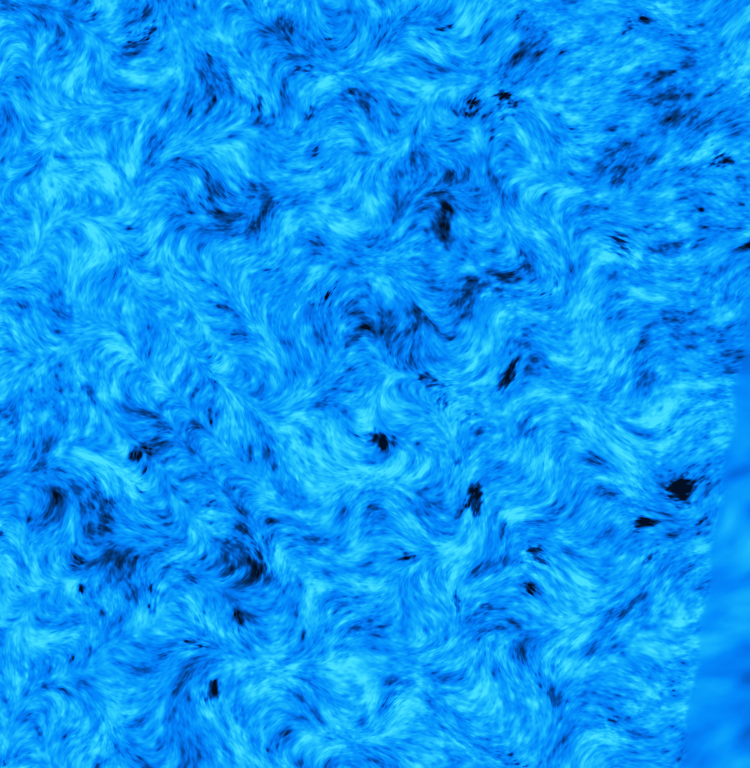
Give the GLSL for this texture, as a Shadertoy shader.

```glsl
// Mottled azure surface: wispy bright fibres, dark clustered blots and a soft strip at the right.
// Oriented cellular grains are summed over several sizes along a flow of layered sines,
// then a few broad regions shift the tone and a colour ramp paints the result.

const int OCTAVES = 6;
const float BASE_SCALE = 7.0;        // cells per canvas height, coarsest grains
const float FIBRE_WIDTH = 0.46;      // short to long axis of a grain
const float BLOT_WIDTH = 0.75;
const float BLOT_SCALE = 27.0;
const float CLUSTER_SCALE = 5.0;
const float BLOT_START = 1.75;       // blot field level where darkening begins
const float BLOT_FULL = 3.7;
const float BLOT_DEPTH = 3.1;
const float TONE_BIAS = 0.1;
const float SEAM_X = 0.885;          // strip edge at the bottom, and its lean
const float SEAM_LEAN = 0.15;
const float WEIGHTS[6] = float[6](0.34, 0.36, 0.58, 0.50, 0.42, 0.28);

// Colour stops from dark to bright, with the tone in w
const vec4 RAMP[8] = vec4[8](
    vec4(0.01, 0.06, 0.14, -4.2), vec4(0.01, 0.31, 0.66, -2.2),
    vec4(0.01, 0.46, 0.93, -1.2), vec4(0.01, 0.54, 0.98, -0.5),
    vec4(0.03, 0.60, 0.98, 0.1),  vec4(0.07, 0.67, 0.99, 0.8),
    vec4(0.14, 0.76, 0.99, 1.6),  vec4(0.27, 0.87, 1.00, 2.9));

// Broad regions: centre, radius, tone shift
const vec4 REGIONS[8] = vec4[8](
    vec4(0.15, 0.20, 0.10, -0.9), vec4(0.32, 0.25, 0.035, -1.8),
    vec4(0.27, 0.10, 0.07, -0.8), vec4(0.65, 0.61, 0.030, -1.7),
    vec4(0.40, 0.61, 0.018, -2.0), vec4(0.05, 0.63, 0.10, 1.2),
    vec4(0.74, 0.24, 0.10, 0.6),  vec4(0.17, 0.03, 0.09, 0.8));

vec3 hash3(vec2 p) {
    vec3 q = fract(p.xyx * vec3(0.1031, 0.1030, 0.0973));
    q += dot(q, q.yxz + 33.33);
    return fract((q.xxy + q.yzz) * q.zyx);
}

// Signed elliptical grains, two per cell, with roughly unit deviation
float grains(vec2 p, vec2 along, float width, float seed) {
    vec2 cell = floor(p);
    float sum = 0.0;
    for (int k = 0; k < 18; k++) {
        int n = k / 2;
        vec2 id = cell + vec2(n % 3 - 1, n / 3 - 1);
        vec3 h = hash3(id + seed + float(k % 2) * 57.0);
        vec2 d = p - id - h.xy;
        vec2 e = vec2(dot(d, along), dot(d, vec2(-along.y, along.x)) / width);
        float fall = max(0.0, 1.0 - dot(e, e));
        sum += (2.0 * h.z - 1.0) * fall * fall;
    }
    return sum * 1.545 / sqrt(width);
}

// Swirling fibre angle, calmer and flatter toward the right
float flowAngle(vec2 p) {
    float swirl = sin(17.0 * p.x + 3.0 * sin(11.0 * p.y + 1.0))
                + sin(21.0 * p.y - 2.5 * sin(13.0 * p.x))
                + 0.6 * sin(37.0 * p.x + 29.0 * p.y);
    return mix(0.5 + 1.1 * swirl, 0.3 + 0.25 * swirl, smoothstep(0.6, 0.92, p.x));
}

float regionShift(vec2 p) {
    float shift = 0.0;
    for (int i = 0; i < 8; i++) {
        vec2 d = (p - REGIONS[i].xy) / REGIONS[i].z;
        shift += REGIONS[i].w * exp(-dot(d, d));
    }
    return shift;
}

vec3 ramp(float tone) {
    vec3 colour = RAMP[0].rgb;
    for (int i = 1; i < 8; i++) {
        float t = clamp((tone - RAMP[i - 1].w) / (RAMP[i].w - RAMP[i - 1].w), 0.0, 1.0);
        colour = mix(colour, RAMP[i].rgb, t);
    }
    return colour;
}

void mainImage(out vec4 fragColor, in vec2 fragCoord) {
    vec2 p = fragCoord / iResolution.y;
    float seam = SEAM_X + SEAM_LEAN * p.y + 0.003 * sin(60.0 * p.y);
    float strip = smoothstep(-0.004, 0.006, p.x - seam);

    // Gentle warp breaks up the regular cells
    vec2 warped = p + 0.006 * sin(vec2(43.0, 37.0) * p.yx + 2.0 * sin(19.0 * p));
    float angle = flowAngle(p);
    vec2 along = vec2(cos(angle), sin(angle));

    // Layered fibres; the strip keeps only the coarse sizes
    float tone = TONE_BIAS;
    float fine = 0.0;
    float scale = BASE_SCALE;
    for (int i = 0; i < OCTAVES; i++) {
        float layer = grains(warped * scale, along, FIBRE_WIDTH, 31.0 * float(i) + 5.0);
        float keep = mix(1.0, i < 3 ? 0.75 : 0.08, strip);
        tone += WEIGHTS[i] * layer * keep;
        if (i > 2) fine += WEIGHTS[i] * layer * keep;
        scale *= 1.97;
    }

    // Broad light and dark regions with ragged edges
    float shift = regionShift(warped + 0.012 * fine);
    tone += 0.65 * shift - 0.35 * strip;

    // Dark blots gather in clusters
    float blots = grains(warped * BLOT_SCALE, along, BLOT_WIDTH, 311.0)
                + 0.6 * grains(p * CLUSTER_SCALE, vec2(1.0, 0.0), 0.9, 419.0)
                - 0.55 * fine - 0.9 * shift;
    tone -= BLOT_DEPTH * smoothstep(BLOT_START, BLOT_FULL, blots) * (1.0 - 0.7 * strip);

    fragColor = vec4(ramp(tone), 1.0);
}
```
